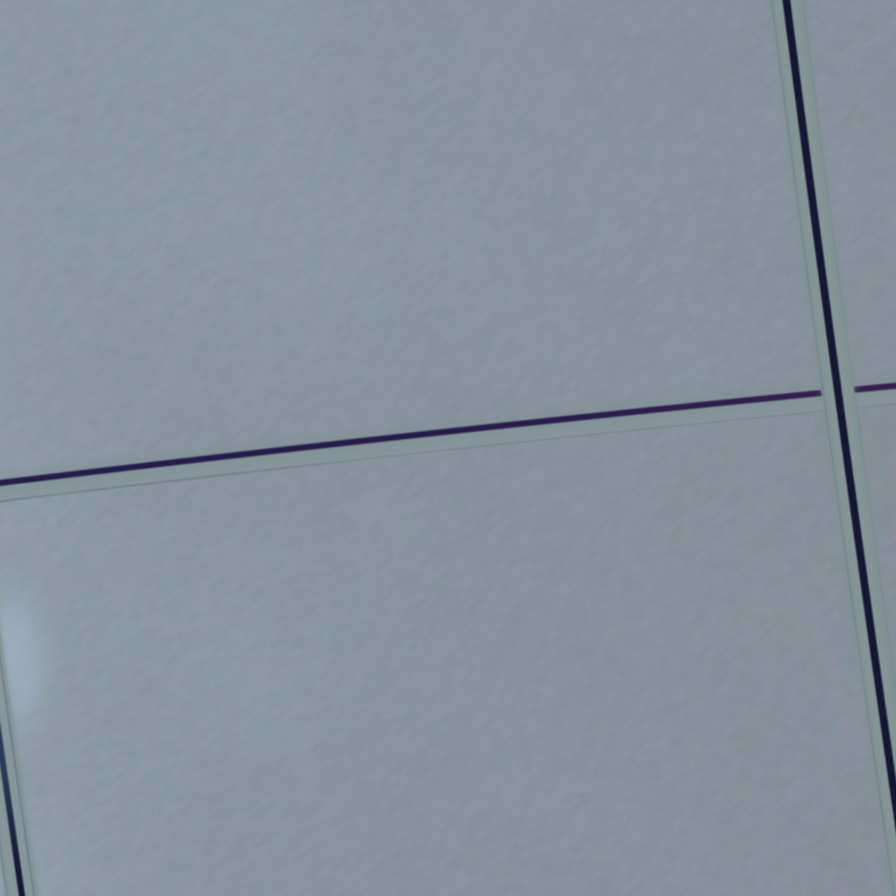
Reproduce this texture procedurally as a Shadertoy shader.

```glsl
// Blue-grey wall panels split by dark, slightly bowed and tilted joints.
// Each joint is a curve repeated by a period; signed distances to it give the
// dark core, the pale strip and the thin panel edges. Value noise adds grain.

const vec3 PANEL_COOL = vec3(0.555, 0.608, 0.655);
const vec3 PANEL_GREY = vec3(0.522, 0.556, 0.598);
const vec3 STRIP      = vec3(0.530, 0.588, 0.602);
const vec3 HALO_GREEN = vec3(0.470, 0.550, 0.550);
const vec3 EDGE_GREY  = vec3(0.385, 0.430, 0.490);
const vec3 SEAM_NAVY  = vec3(0.075, 0.075, 0.190);
const vec3 SEAM_WORN  = vec3(0.160, 0.220, 0.340);
const vec3 SEAM_PLUM  = vec3(0.140, 0.095, 0.285);
const vec3 GLARE      = vec3(0.630, 0.695, 0.765);

const float COLUMN_PERIOD = 0.99;
const float ROW_PERIOD = 1.0;

float hash(vec2 p) {
    vec3 q = fract(vec3(p.xyx) * 0.1031);
    q += dot(q, q.yzx + 33.33);
    return fract((q.x + q.y) * q.z);
}

float valueNoise(vec2 p) {
    vec2 cell = floor(p), f = fract(p);
    f = f * f * (3.0 - 2.0 * f);
    float low = mix(hash(cell), hash(cell + vec2(1, 0)), f.x);
    float high = mix(hash(cell + vec2(0, 1)), hash(cell + vec2(1, 1)), f.x);
    return mix(low, high, f.y);
}

// Noise summed over three octaves, centred on zero
float grain(vec2 p) {
    float sum = 0.0, weight = 0.5;
    for (int i = 0; i < 3; i++) {
        sum += weight * (valueNoise(p) - 0.5);
        p = mat2(0.8, 0.6, -0.6, 0.8) * p * 2.1 + 17.0;
        weight *= 0.6;
    }
    return sum;
}

// Coverage of a line of the given half width
float band(float d, float halfWidth, float soft) {
    return 1.0 - smoothstep(halfWidth - soft, halfWidth + soft, abs(d));
}

// Soft glow around a line
float glow(float d, float radius) {
    return exp(-d * d / (radius * radius));
}

float rowCurve(float x) { return 0.461 + 0.121 * x - 0.0125 * x * x; }

float columnCurve(float y) {
    float drop = 1.0 - y;
    return 0.8776 + 0.128 * drop + 0.009 * drop * drop;
}

// Panel face: broad gradient, slanted grain and faint colour mottling
vec3 panelFace(vec2 uv) {
    float shade = 0.25 + 0.55 * uv.x + 0.18 * (0.5 - uv.y) * uv.x;
    shade += 0.5 * grain(uv * 4.0);
    vec3 color = mix(PANEL_COOL, PANEL_GREY, clamp(shade, 0.0, 1.0));
    vec2 slanted = mat2(0.8, -0.6, 0.6, 0.8) * uv;
    color += 0.035 * grain(slanted * vec2(75.0, 150.0));
    color += vec3(0.022, -0.006, 0.018) * grain(uv * 60.0 + 40.0);
    return color;
}

// Horizontal joint: plum core, pale strip below and a fading lower edge
vec3 drawRow(vec3 color, float d, float x, float soft) {
    color = mix(color, STRIP, 0.75 * band(d + 0.010, 0.011, 2.0 * soft));
    color = mix(color, HALO_GREEN, 0.50 * glow(d, 0.010));
    float wear = 0.75 + 0.6 * grain(vec2(x * 22.0, 3.0));
    float fade = mix(0.85, 0.40, smoothstep(0.0, 0.55, x));
    color = mix(color, EDGE_GREY, fade * wear * band(d + 0.0205, 0.0010, soft));
    vec3 core = SEAM_PLUM + vec3(0.06, 0.01, 0.02) * smoothstep(0.5, 1.0, x);
    return mix(color, core, 0.97 * band(d, 0.0034, soft));
}

// Vertical joint: opaque strip that hides the row, edges, then the core
vec3 drawColumn(vec3 color, float d, float column, float y, float soft) {
    float worn = step(column, -0.5);
    float cover = band(d, 0.0185, soft);
    color = mix(color, STRIP, cover * mix(1.0, 0.7, worn));
    color = mix(color, HALO_GREEN, 0.40 * glow(abs(d) - 0.015, 0.006));
    float wear = 0.75 + 0.6 * grain(vec2(y * 20.0, column + 9.0));
    float leftEdge = band(d + 0.0165, 0.0010, soft);
    float rightEdge = band(d - mix(0.0180, 0.0135, worn), 0.0009, soft);
    color = mix(color, EDGE_GREY, wear * (0.55 * leftEdge + mix(0.3, 0.8, worn) * rightEdge));
    color = mix(color, HALO_GREEN, 0.5 * glow(d, 0.007));
    vec3 core = mix(SEAM_NAVY, SEAM_WORN, worn * smoothstep(0.0, 0.16, y));
    return mix(color, core, 0.98 * band(d, mix(0.0043, 0.0034, worn), soft));
}

void mainImage(out vec4 fragColor, in vec2 fragCoord) {
    vec2 uv = fragCoord / iResolution.xy;
    float soft = max(1.0 / iResolution.y, 0.0018);
    vec3 color = panelFace(uv);

    // Glare beside the left joint
    vec2 toGlare = (uv - vec2(0.012, 0.262)) / vec2(0.040, 0.075);
    color = mix(color, GLARE, 0.65 * exp(-pow(dot(toGlare, toGlare), 1.5)));
    color += 0.025 * exp(-uv.x * 14.0) * (1.0 - uv.y);

    // Nearest repeat of each joint
    float rowOffset = uv.y - rowCurve(uv.x);
    rowOffset -= ROW_PERIOD * round(rowOffset / ROW_PERIOD);
    float columnOffset = uv.x - columnCurve(uv.y);
    float column = round(columnOffset / COLUMN_PERIOD);
    columnOffset -= COLUMN_PERIOD * column;

    color = drawRow(color, rowOffset, uv.x, soft);
    color = drawColumn(color, columnOffset, column, uv.y, soft);
    fragColor = vec4(clamp(color, 0.0, 1.0), 1.0);
}
```
